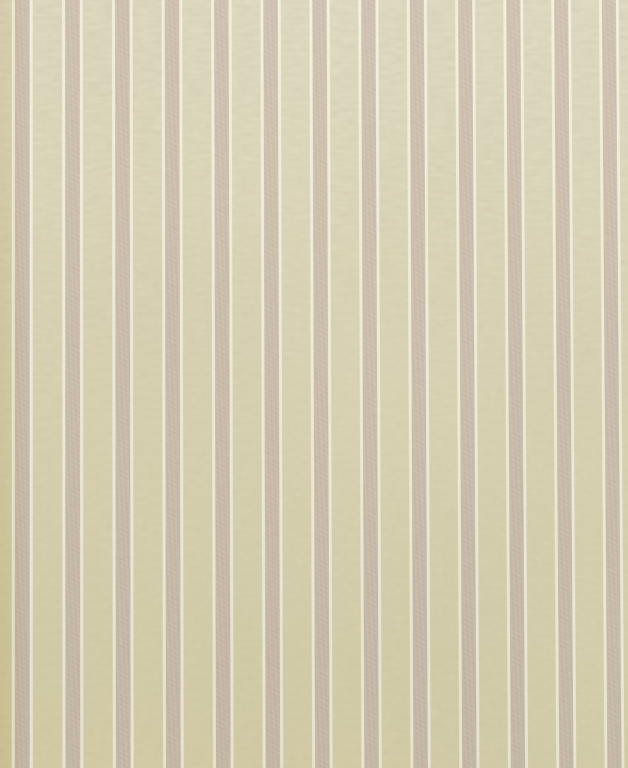
Write a Shadertoy shader that draws this pattern.

```glsl
// Vertical striped wallpaper: mauve woven bands with cream piping on pale olive, softly lit from above.
#define STRIPES 12.0         // periods between first and last band centre
#define FIRST_X 0.0355       // centre of the first band
#define SPAN_BOTTOM 0.943    // first to last band centre, lower edge
#define SPAN_TOP 0.934       // the same, upper edge
#define BOW 0.027            // lens bow of the spacing
#define BAND_HALF 0.147      // half width of a mauve band, in periods
#define PIPING 0.060         // width of a cream line, in periods
#define THREADS 150.0        // weave rows per canvas height
#define RELIEF 0.022         // strength of the embossed grain
#define OLIVE vec3(0.840, 0.815, 0.695)
#define MAUVE vec3(0.788, 0.738, 0.670)
#define CREAM vec3(0.930, 0.912, 0.840)

vec2 hashGradient(vec2 cell) {
    vec3 h = fract(vec3(cell.xyx) * vec3(0.1031, 0.1030, 0.0973));
    h += dot(h, h.yzx + 33.33);
    return fract((h.xx + h.yz) * h.zy) * 2.0 - 1.0;
}

float gradientNoise(vec2 p) {
    vec2 i = floor(p), f = fract(p);
    vec2 u = f * f * f * (f * (f * 6.0 - 15.0) + 10.0);
    vec2 e = vec2(0.0, 1.0);
    float a = dot(hashGradient(i), f);
    float b = dot(hashGradient(i + e.yx), f - e.yx);
    float c = dot(hashGradient(i + e.xy), f - e.xy);
    float d = dot(hashGradient(i + e.yy), f - e.yy);
    return mix(mix(a, b, u.x), mix(c, d, u.x), u.y);
}

// Stripe coordinate: whole numbers fall on band centres.
float stripeCoord(vec2 uv) {
    float t = (uv.x - FIRST_X) / mix(SPAN_BOTTOM, SPAN_TOP, uv.y);
    return STRIPES * (t - BOW * t * (1.0 - t));
}

// Fine diagonal twill, faded out when pixels are too coarse to hold it.
float twill(vec2 p) {
    float visible = smoothstep(1.5, 4.0, iResolution.y / THREADS);
    vec2 q = p * THREADS * 6.2832;
    return visible * sin(q.x * 0.8 + q.y * 0.55) * cos(q.y * 0.5 - q.x * 0.3);
}

void mainImage(out vec4 fragColor, in vec2 fragCoord) {
    vec2 uv = fragCoord / iResolution.xy;
    vec2 p = fragCoord / iResolution.y;

    // Stripe masks
    float s = stripeCoord(uv);
    float dist = abs(fract(s + 0.5) - 0.5);
    float aa = 0.75 * STRIPES / (SPAN_BOTTOM * iResolution.x);
    float mauve = 1.0 - smoothstep(BAND_HALF - aa, BAND_HALF + aa, dist);
    float outer = BAND_HALF + PIPING;
    float raised = 1.0 - smoothstep(outer - aa, outer + aa, dist);
    float olive = 1.0 - raised;
    float cream = raised - mauve;

    // Surface grain: horizontal slubs on olive, twill on mauve
    float slub = gradientNoise(p * vec2(45.0, 190.0));
    float pebble = gradientNoise(p * 130.0 + 17.0);
    float sheen = smoothstep(0.35, 1.0, uv.y);
    float grain = olive * (slub * (0.5 + 0.9 * sheen) + 0.5 * pebble)
                + mauve * (0.75 * twill(p) + 0.6 * pebble)
                + cream * 0.3 * pebble;

    // Colour and light
    vec3 color = OLIVE * olive + MAUVE * mauve + CREAM * cream;
    float light = uv.y - 0.5 + 0.12 * (uv.x - 0.5);
    color += light * mix(vec3(0.045, 0.050, 0.100), vec3(0.045), raised);
    color += 0.012 * gradientNoise(uv * 3.0 + 5.0);
    color -= vec3(0.030, 0.040, 0.070) * (1.0 - smoothstep(0.0, 0.05, uv.x));
    color += RELIEF * grain;

    fragColor = vec4(clamp(color, 0.0, 1.0), 1.0);
}
```
